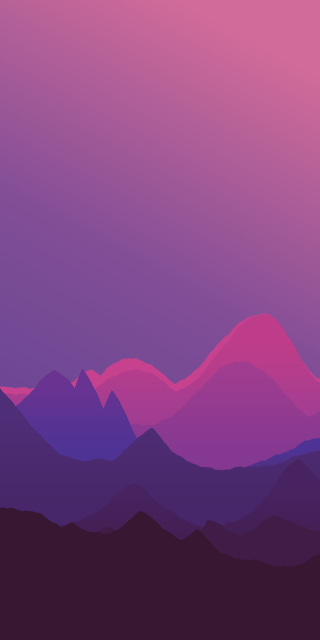
Give the GLSL for this background, as a Shadertoy shader.

```glsl
const vec3 SKY_LOW  = vec3(0.43, 0.28, 0.58);
const vec3 SKY_MID  = vec3(0.51, 0.305, 0.59);
const vec3 SKY_HIGH = vec3(0.82, 0.42, 0.60);
const float SKY_TILT = 0.27;

const vec3 PINK        = vec3(0.78, 0.26, 0.555);
const vec3 ROSE        = vec3(0.74, 0.24, 0.54);
const vec3 ROSE_HAZE   = vec3(0.63, 0.24, 0.57);
const vec3 MAGENTA     = vec3(0.64, 0.24, 0.56);
const vec3 MAGENTA_LOW = vec3(0.52, 0.22, 0.57);
const vec3 VIOLET      = vec3(0.42, 0.20, 0.57);
const vec3 BLUE        = vec3(0.31, 0.20, 0.58);
const vec3 INDIGO      = vec3(0.31, 0.18, 0.47);
const vec3 INDIGO_LOW  = vec3(0.28, 0.15, 0.41);
const vec3 PLUM        = vec3(0.28, 0.14, 0.38);
const vec3 PLUM_LOW    = vec3(0.26, 0.12, 0.32);
const vec3 DUSK        = vec3(0.25, 0.11, 0.28);
const vec3 FRONT       = vec3(0.22, 0.09, 0.195);

const float ROUGHNESS = 0.0016;
const float BROAD = 2.4;   // flank exponent of rounded massifs
const float SHARP = 1.5;   // flank exponent of pointed peaks

// Layered sines that roughen a crest
float rough(float x, float seed) {
    float sum = 0.0, amp = 1.0, freq = 38.0;
    for (int i = 0; i < 4; i++) {
        sum += amp * sin(x * freq + seed * (1.7 + float(i)));
        freq *= 1.93;
        amp *= 0.6;
    }
    return sum * ROUGHNESS;
}

// Peak: centre, height, left width, right width
float peak(float x, float centre, float height, float left, float right, float shape) {
    float d = x - centre;
    float w = d < 0.0 ? left : right;
    return height * exp(-pow(abs(d) / w, shape));
}

// Covers everything below the crest; colour fades from fade.y down to fade.x
void paint(inout vec3 col, vec2 uv, float crest, float seed, vec3 low, vec3 high, vec2 fade) {
    float edge = 0.8 / iResolution.y;
    float dist = crest + rough(uv.x, seed) - uv.y;
    vec3 tint = mix(low, high, smoothstep(fade.x, fade.y, uv.y));
    col = mix(col, tint, smoothstep(-edge, edge, dist));
}

vec3 sky(vec2 uv) {
    float t = uv.y + SKY_TILT * uv.x;
    vec3 col = mix(SKY_LOW, SKY_MID, clamp((t - 0.42) / 0.28, 0.0, 1.0));
    return mix(col, SKY_HIGH, clamp((t - 0.70) / 0.45, 0.0, 1.0));
}

void mainImage(out vec4 fragColor, in vec2 fragCoord) {
    vec2 uv = fragCoord / iResolution.xy;
    float x = uv.x;
    vec3 col = sky(uv);

    // Far sunlit massif
    float h = max(peak(x, 0.82, 0.113, 0.18, 0.125, BROAD),
                  peak(x, 0.404, 0.046, 0.09, 0.11, BROAD));
    h = max(h, peak(x, 0.28, 0.029, 0.05, 0.05, SHARP));
    paint(col, uv, 0.395 + h, 1.0, PINK, PINK, vec2(0.3, 0.5));

    h = max(peak(x, 0.825, 0.122, 0.17, 0.127, BROAD),
            peak(x, 0.42, 0.038, 0.10, 0.10, BROAD));
    paint(col, uv, 0.385 + h, 1.0, ROSE_HAZE, ROSE, vec2(0.33, 0.47));

    // Hazy magenta slope
    h = max(peak(x, 0.755, 0.099, 0.168, 0.157, BROAD),
            peak(x, 1.02, 0.024, 0.08, 0.08, BROAD));
    paint(col, uv, 0.335 + h, 3.0, MAGENTA_LOW, MAGENTA, vec2(0.27, 0.46));

    // Violet mountain on the left
    h = max(peak(x, 0.17, 0.134, 0.16, 0.19, SHARP),
            peak(x, 0.258, 0.143, 0.06, 0.10, SHARP));
    h = max(h, peak(x, 0.35, 0.112, 0.06, 0.085, SHARP));
    paint(col, uv, 0.297 - 0.06 * x + h, 4.0, BLUE, VIOLET, vec2(0.29, 0.42));

    // Blue shoulder on the right
    h = peak(x, 1.0, 0.075, 0.24, 0.24, SHARP);
    paint(col, uv, 0.24 + h, 5.0, INDIGO, BLUE, vec2(0.25, 0.30));

    // Indigo range
    h = max(peak(x, -0.02, 0.135, 0.15, 0.15, SHARP),
            peak(x, 0.474, 0.063, 0.10, 0.078, SHARP));
    h = max(h, peak(x, 0.32, 0.016, 0.12, 0.12, SHARP));
    h = max(h, peak(x, 1.0, 0.030, 0.12, 0.12, SHARP));
    paint(col, uv, 0.267 + h, 6.0, INDIGO_LOW, INDIGO, vec2(0.20, 0.37));

    // Plum hills
    h = max(peak(x, 0.42, 0.075, 0.13, 0.12, SHARP),
            peak(x, 0.93, 0.113, 0.122, 0.14, SHARP));
    paint(col, uv, 0.17 + h, 7.0, PLUM_LOW, PLUM, vec2(0.14, 0.25));

    h = max(peak(x, 0.65, 0.036, 0.03, 0.10, SHARP),
            peak(x, 0.86, 0.043, 0.10, 0.15, SHARP));
    h = max(h, peak(x, 0.34, 0.024, 0.10, 0.10, SHARP));
    paint(col, uv, 0.15 + h, 8.0, DUSK, DUSK, vec2(0.1, 0.2));

    // Foreground silhouette, falling to the right
    h = max(peak(x, 0.07, 0.020, 0.14, 0.10, BROAD),
            peak(x, 0.229, 0.0145, 0.03, 0.03, SHARP));
    h = max(h, peak(x, 0.435, 0.0475, 0.06, 0.12, SHARP));
    h = max(h, peak(x, 0.617, 0.033, 0.06, 0.055, SHARP));
    h = max(h, peak(x, 1.02, 0.037, 0.06, 0.06, SHARP));
    paint(col, uv, 0.19 - 0.085 * x + h, 9.0, FRONT, FRONT, vec2(0.0, 0.2));

    fragColor = vec4(col, 1.0);
}
```
